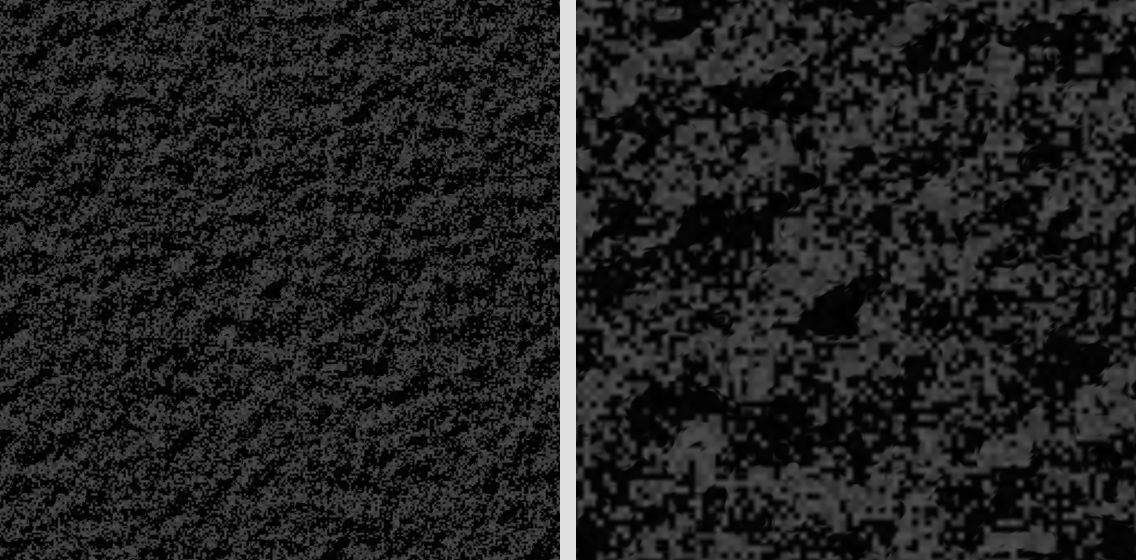
Left: the whole. Right: its middle third, enlarged.
Reproduce this texture procedurally as a three.js fragment shader.

```glsl
// Dark, rough stone: small lumps lit from the upper left, covered in fine grit.
// The slope of a layered gradient noise sets how densely pale grains
// are strewn; each grain is a softly blended cell with its own grey.

varying vec2 vUv;

float hash(vec2 p) {
  vec3 q = fract(p.xyx * 0.1031);
  q += dot(q, q.yzx + 33.33);
  return fract((q.x + q.y) * q.z);
}

vec2 randomGradient(vec2 p) {
  return 2.0 * vec2(hash(p), hash(p + 57.3)) - 1.0;
}

float gradientNoise(vec2 p) {
  vec2 i = floor(p), f = fract(p);
  vec2 u = f * f * f * (f * (f * 6.0 - 15.0) + 10.0);
  vec2 e = vec2(0.0, 1.0);
  float a = dot(randomGradient(i), f);
  float b = dot(randomGradient(i + e.yx), f - e.yx);
  float c = dot(randomGradient(i + e.xy), f - e.xy);
  float d = dot(randomGradient(i + e.yy), f - e.yy);
  return mix(mix(a, b, u.x), mix(c, d, u.x), u.y);
}

// Lumps, with smaller lumps on top of them
float height(vec2 p) {
  float sum = 0.0, amplitude = 1.0, frequency = 19.0;
  for (int octave = 0; octave < 3; octave++) {
    sum += amplitude * gradientNoise(p * frequency + float(octave) * 17.7);
    amplitude *= 0.55;
    frequency *= 2.0;
  }
  return sum;
}

// Grey of one grain: pale when its random rank falls below the density
float grain(vec2 cell, float density) {
  float variation = hash(cell + 311.7);
  float pale = smoothstep(-0.06, 0.06, density - hash(cell + 91.1));
  return mix(0.025 * variation, mix(0.18, 0.31, variation), pale);
}

// Four neighbouring grains, blended with soft edges
float grit(vec2 p, float density) {
  vec2 i = floor(p), u = smoothstep(0.0, 1.0, fract(p));
  vec2 e = vec2(0.0, 1.0);
  float lower = mix(grain(i, density), grain(i + e.yx, density), u.x);
  float upper = mix(grain(i + e.xy, density), grain(i + e.yy, density), u.x);
  return mix(lower, upper, u.y);
}

void main() {
  // Slope towards the light, which leaves ridges rising to the right
  vec2 towardsLight = 0.012 * vec2(-0.5, 0.87);
  float lit = height(vUv) - height(vUv + towardsLight);

  // Broad, faint patches of lighter and darker ground
  float patches = 0.12 * gradientNoise(vUv * 5.0 + 3.1);

  float density = clamp(0.47 + 1.35 * lit + patches, 0.03, 0.88);
  gl_FragColor = vec4(vec3(grit(vUv * 256.0, density)), 1.0);
}
```
